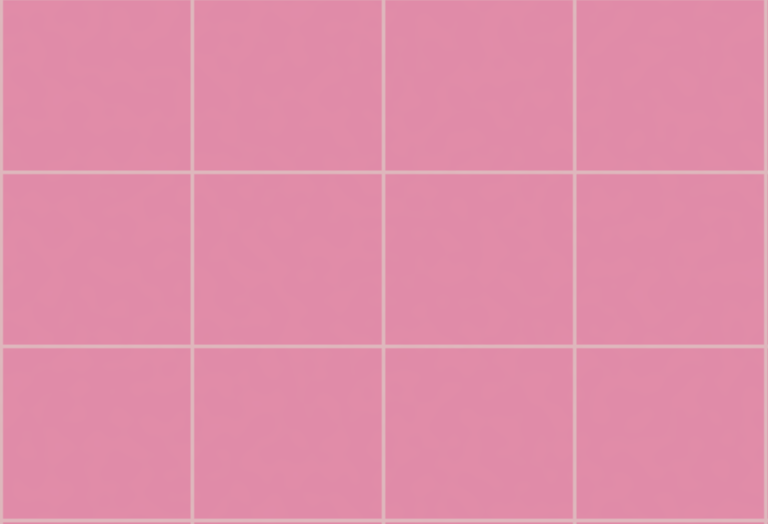
Give the GLSL for this pattern, as a Shadertoy shader.

```glsl
// Plain pink tiles, four across and three down, divided by thin pale grout.
// Distance to the nearest repeated line gives a soft-edged grid; faint
// gradient noise mottles the glaze and varies the strength of the grout.

const vec3 GLAZE = vec3(0.880, 0.547, 0.659);
const vec3 GROUT = vec3(0.872, 0.725, 0.742);

const vec2 TILE_SIZE = vec2(0.2489, 0.3322);    // fractions of the canvas
const vec2 GRID_ORIGIN = vec2(0.0016, 0.0067);
const float GROUT_HALF_WIDTH = 0.0034;          // fractions of canvas height
const float GROUT_SOFTNESS = 0.0023;

vec2 hashGradient(vec2 cell) {
    vec2 h = vec2(dot(cell, vec2(127.1, 311.7)), dot(cell, vec2(269.5, 183.3)));
    return 2.0 * fract(sin(h) * 43758.5) - 1.0;
}

float gradientNoise(vec2 p) {
    vec2 cell = floor(p);
    vec2 f = fract(p);
    vec2 blend = f * f * f * (f * (f * 6.0 - 15.0) + 10.0);
    float a = dot(hashGradient(cell), f);
    float b = dot(hashGradient(cell + vec2(1, 0)), f - vec2(1, 0));
    float c = dot(hashGradient(cell + vec2(0, 1)), f - vec2(0, 1));
    float d = dot(hashGradient(cell + vec2(1, 1)), f - vec2(1, 1));
    return mix(mix(a, b, blend.x), mix(c, d, blend.x), blend.y);
}

// Distance on each axis to the nearest grid line, in units of canvas height
vec2 gridDistance(vec2 uv, vec2 origin, vec2 spacing, vec2 canvas) {
    vec2 t = (uv - origin) / spacing;
    return abs(t - round(t)) * spacing * canvas;
}

// Soft line coverage, with crossings merged
float gridCoverage(vec2 dist, float halfWidth, float softness) {
    vec2 gap = smoothstep(halfWidth - softness, halfWidth + softness, dist);
    return 1.0 - gap.x * gap.y;
}

void mainImage(out vec4 fragColor, in vec2 fragCoord) {
    vec2 uv = fragCoord / iResolution.xy;
    vec2 canvas = vec2(iResolution.x / iResolution.y, 1.0);
    vec2 p = uv * canvas;

    // Glaze with barely visible mottling
    vec3 color = GLAZE + 0.004 * gradientNoise(p * 24.0);

    // Grout lines, slightly uneven in strength
    float softness = max(GROUT_SOFTNESS, 0.7 / iResolution.y);
    vec2 dist = gridDistance(uv, GRID_ORIGIN, TILE_SIZE, canvas);
    float grout = gridCoverage(dist, GROUT_HALF_WIDTH, softness);
    grout *= 0.97 + 0.06 * gradientNoise(p * 40.0);

    fragColor = vec4(mix(color, GROUT, grout), 1.0);
}
```
